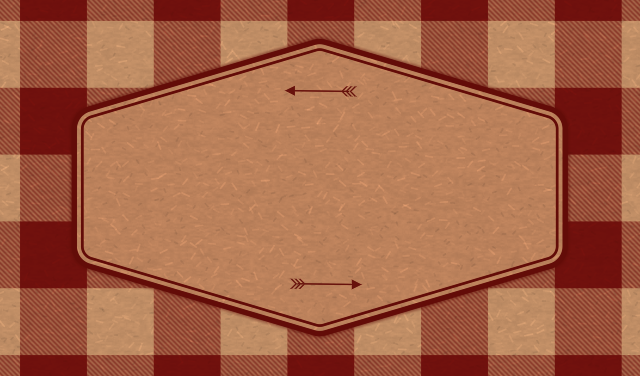
Give the GLSL for this background, as a Shadertoy shader.

```glsl
// Kraft paper label on a red gingham cloth: woven bands crossed over paper,
// a rounded hexagon with a double border, and two small opposed arrows.
// Shapes are distance functions; paper is stretched noise plus cellular fibres.

#define CANVAS_HEIGHT 450.0   // design units from bottom to top
#define CHECK_PERIOD 160.0    // one red band plus one bare band
#define HATCH_PITCH 6.0       // diagonal thread spacing
#define CORNER_RADIUS 24.0
#define LABEL_CENTER vec2(-0.3, 0.5)
#define ARROW_CENTER vec2(4.0, 0.5)
#define ARROW_HEIGHT 115.5
#define GRAIN 0.13
#define FIBRES 0.11

const vec3 CLOTH_PAPER = vec3(0.76, 0.56, 0.40);
const vec3 LABEL_PAPER = vec3(0.74, 0.51, 0.36);
const vec3 RED = vec3(0.44, 0.065, 0.05);
const vec3 DARK_RED = vec3(0.36, 0.04, 0.02);

vec2 hash2(vec2 p) {
    vec3 q = fract(p.xyx * vec3(0.1031, 0.1030, 0.0973));
    q += dot(q, q.yzx + 33.33);
    return fract((q.xx + q.yz) * q.zy);
}

float valueNoise(vec2 p) {
    vec2 i = floor(p), f = fract(p);
    f = f * f * (3.0 - 2.0 * f);
    float low = mix(hash2(i).x, hash2(i + vec2(1, 0)).x, f.x);
    float high = mix(hash2(i + vec2(0, 1)).x, hash2(i + vec2(1, 1)).x, f.x);
    return mix(low, high, f.y);
}

float segment(vec2 p, vec2 a, vec2 b) {
    vec2 ab = b - a;
    return length(p - a - ab * clamp(dot(p - a, ab) / dot(ab, ab), 0.0, 1.0));
}

// One short, mostly horizontal strand per cell; light or dark
float fibres(vec2 p, float cellSize) {
    vec2 cell = floor(p / cellSize);
    float sum = 0.0;
    for (int y = -1; y <= 1; y++)
    for (int x = -1; x <= 1; x++) {
        vec2 id = cell + vec2(x, y);
        vec2 pos = (id + hash2(id)) * cellSize;
        vec2 rnd = hash2(id + 71.0);
        float angle = (rnd.x - 0.5) * 2.4;
        vec2 arm = vec2(cos(angle), sin(angle)) * cellSize * (0.1 + 0.25 * rnd.y);
        float strand = 1.0 - smoothstep(0.3, 1.7, segment(p, pos - arm, pos + arm));
        sum += strand * (rnd.y > 0.3 ? rnd.y : -0.7);
    }
    return sum;
}

float paperTone(vec2 p) {
    float grain = valueNoise(p * vec2(0.22, 0.48)) * 0.5
                + valueNoise(p * vec2(0.06, 0.2) + 40.0) * 0.3
                + valueNoise(p * 0.7 + 90.0) * 0.2 - 0.5;
    return 1.0 + GRAIN * grain + FIBRES * (fibres(p, 13.0) - 0.1);
}

// Coverage of a shape from its signed distance
float fill(float d, float px) { return 1.0 - smoothstep(-0.6 * px, 0.6 * px, d); }

float ring(float d, float inner, float outer, float px) {
    return fill(max(inner - d, d - outer), px);
}

float redBand(float c, float px) {
    float fromAxis = abs(mod(c + 0.5 * CHECK_PERIOD, CHECK_PERIOD) - 0.5 * CHECK_PERIOD);
    return fill(fromAxis - 0.25 * CHECK_PERIOD, px);
}

float labelDistance(vec2 p) {
    p = abs(p);
    vec2 apex = vec2(0.0, 150.0), shoulder = vec2(269.0, 70.3);
    vec2 slope = normalize(vec2(apex.y - shoulder.y, shoulder.x));
    float d = min(segment(p, apex, shoulder), segment(p, shoulder, vec2(shoulder.x, 0.0)));
    float side = max(p.x - shoulder.x, dot(p - apex, slope));
    return d * sign(side) - CORNER_RADIUS;
}

// Arrow pointing left: head, shaft and three repeated feather barbs
float arrowDistance(vec2 p) {
    p.y += 0.012 * p.x;
    float rise = abs(p.y);
    float head = max(rise - 0.5 * (p.x + 46.0), p.x + 34.0);
    float shaft = max(rise - 0.9, abs(p.x + 5.0) - 36.0);
    float barbX = p.x - rise - 20.0;
    float barbs = abs(mod(barbX, 5.0) - 2.5) * 0.7 - 0.8;
    barbs = max(barbs, max(rise - 6.0, abs(barbX - 7.5) - 7.5));
    return min(min(head, shaft), barbs);
}

void mainImage(out vec4 fragColor, in vec2 fragCoord) {
    float px = CANVAS_HEIGHT / iResolution.y;
    vec2 p = (fragCoord - 0.5 * iResolution.xy) * px;
    float tone = paperTone(p);

    // Gingham: full red where bands cross, diagonal threads on single bands
    float bands = redBand(p.x - 1.0, px) + redBand(p.y - 0.5 * CHECK_PERIOD, px);
    float threads = 0.16 * sin(6.28318 * (p.x + p.y) / HATCH_PITCH);
    float ink = 0.5 * bands + threads * max(0.0, 1.0 - abs(bands - 1.0));
    vec3 color = mix(CLOTH_PAPER * tone, RED * mix(1.0, tone, 0.5), ink);

    // Label with soft shadow, outer border and thin inner line
    float d = labelDistance(p - LABEL_CENTER);
    color = mix(color, DARK_RED, 0.55 * (1.0 - smoothstep(2.0, 9.0, d)));
    color = mix(color, LABEL_PAPER * tone, fill(d, px));
    float border = max(ring(d, -2.5, 4.0, px), ring(d, -10.5, -7.2, px));

    // The lower arrow is the upper one turned half round
    vec2 q = p - ARROW_CENTER;
    q *= q.y < 0.0 ? -1.0 : 1.0;
    float arrow = fill(arrowDistance(q - vec2(0.0, ARROW_HEIGHT)), px);
    color = mix(color, mix(DARK_RED, RED, 0.35), max(border, arrow * 0.95));

    fragColor = vec4(color, 1.0);
}
```
